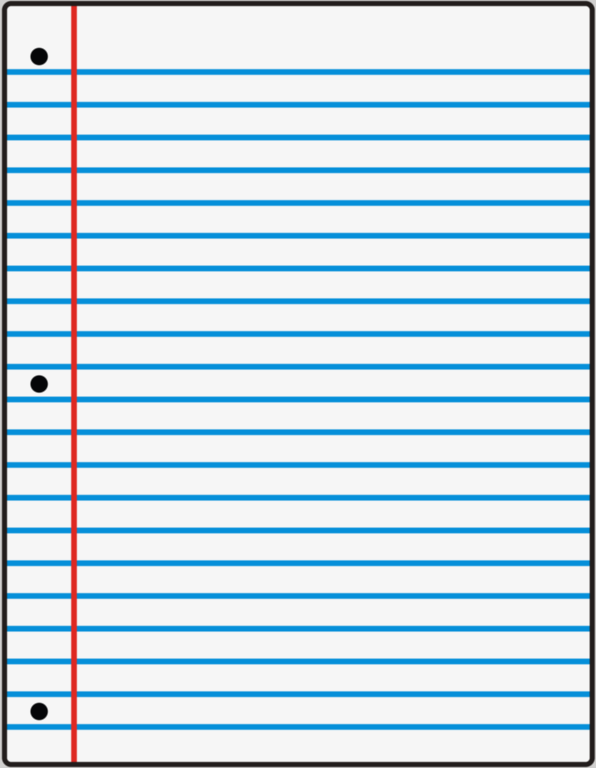
Reproduce this pattern procedurally as a WebGL 2 fragment shader.

```glsl
#version 300 es
precision highp float;

// A sheet of ruled paper: evenly repeated blue rules, one red margin line,
// three punched holes and a dark rounded frame, all from distance functions.
// Lengths are fractions of the canvas height, with the origin at lower left.

uniform vec2 u_resolution;
out vec4 fragColor;

const vec3 PAPER = vec3(0.963);
const vec3 RULE_BLUE = vec3(0.020, 0.560, 0.850);
const vec3 MARGIN_RED = vec3(0.870, 0.155, 0.130);
const vec3 HOLE_BLACK = vec3(0.020, 0.025, 0.030);
const vec3 FRAME_DARK = vec3(0.135, 0.115, 0.110);
const vec3 OUTSIDE = vec3(0.820, 0.815, 0.810);

const float RULE_GAP = 0.04264;
const float FIRST_RULE = 0.90625;
const float LAST_RULE_INDEX = 20.0;
const float LINE_HALF = 0.0037;
const float MARGIN_X = 0.0964;
const float HOLE_X = 0.0510;
const float HOLE_GAP = 0.4264;
const float HOLE_RADIUS = 0.0113;
const float FRAME_WIDTH = 0.0066;
const float CORNER_RADIUS = 0.0120;

// Soft coverage of a shape, given its signed distance.
float coverage(float dist, float soft) {
    return 1.0 - smoothstep(-soft, soft, dist);
}

float roundedBox(vec2 p, vec2 halfSize, float radius) {
    vec2 q = abs(p) - halfSize + radius;
    return length(max(q, 0.0)) + min(max(q.x, q.y), 0.0) - radius;
}

// Offset from the nearest of a row of marks numbered lo to hi.
float repeatOffset(float x, float gap, float lo, float hi) {
    return x - gap * clamp(round(x / gap), lo, hi);
}

void main() {
    vec2 p = gl_FragCoord.xy / u_resolution.y;
    float aspect = u_resolution.x / u_resolution.y;
    float soft = max(0.8 / u_resolution.y, 0.0015);

    // Rules, counted downward from the header
    float rule = abs(repeatOffset(FIRST_RULE - p.y, RULE_GAP, 0.0, LAST_RULE_INDEX));
    vec3 color = mix(PAPER, RULE_BLUE, coverage(rule - LINE_HALF, soft));

    // Margin line over the rules
    float margin = abs(p.x - MARGIN_X) - LINE_HALF;
    color = mix(color, MARGIN_RED, coverage(margin, soft));

    // Punched holes, centred on the page height
    vec2 hole = vec2(p.x - HOLE_X, repeatOffset(p.y - 0.5, HOLE_GAP, -1.0, 1.0));
    color = mix(color, HOLE_BLACK, coverage(length(hole) - HOLE_RADIUS, soft));

    // Frame, then the sliver of background outside it
    vec2 low = vec2(0.0026, 0.0013);
    vec2 high = vec2(aspect - 0.0016, 0.9987);
    float sheet = roundedBox(p - 0.5 * (low + high), 0.5 * (high - low), CORNER_RADIUS);
    color = mix(color, FRAME_DARK, coverage(-sheet - FRAME_WIDTH, soft));
    color = mix(OUTSIDE, color, coverage(sheet, soft));

    fragColor = vec4(color, 1.0);
}
```
